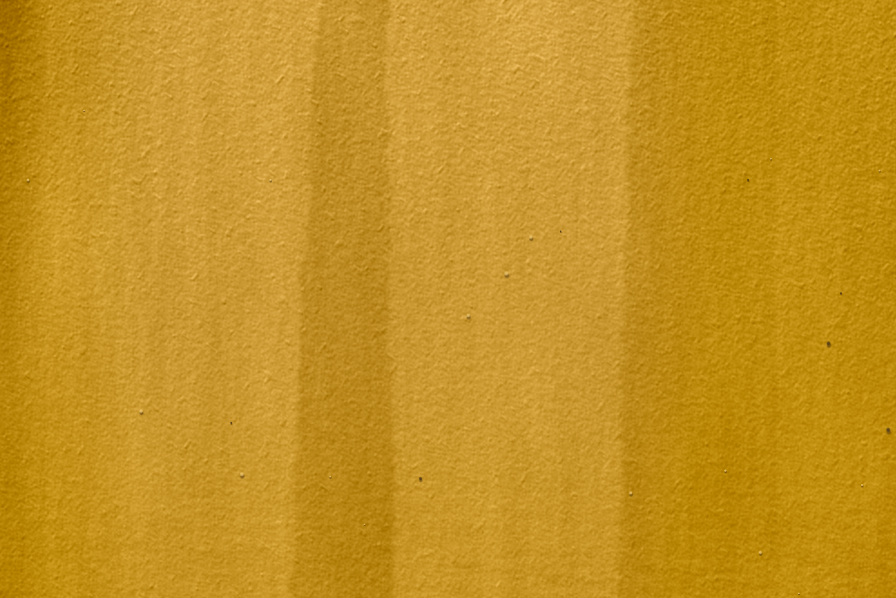
Write a Shadertoy shader that draws this texture.

```glsl
// Gold paint brushed in broad vertical bands over a finely pebbled wall.

float hash(vec2 p) {
    return fract(sin(dot(p, vec2(12.9898, 78.233))) * 43758.5453);
}

float noise(vec2 p) {
    vec2 i = floor(p), f = fract(p);
    f = f * f * (3.0 - 2.0 * f);
    return mix(mix(hash(i), hash(i + vec2(1, 0)), f.x),
               mix(hash(i + vec2(0, 1)), hash(i + vec2(1, 1)), f.x), f.y);
}

// Pebbled paint height: lumps, fine grit and sparse raised nubs
float height(vec2 p) {
    vec2 q = mat2(0.8, 0.6, -0.6, 0.8) * p;
    float nubs = smoothstep(0.78, 1.0, noise(q * 95.0 + 17.0));
    return 0.3 * noise(q * 60.0) + 0.5 * noise(p * 130.0 + 7.3)
         + 0.75 * noise(q * 235.0 + 31.7) + 0.7 * nubs;
}

// Soft-edged vertical band between two x positions
float band(float x, float left, float right, float soft) {
    return smoothstep(left - soft, left + soft, x)
         - smoothstep(right - soft, right + soft, x);
}

// Large-scale brightness of the overlapping brush strokes
float strokes(vec2 uv) {
    float wobble = 0.006 * (noise(vec2(3.0, uv.y * 9.0)) - 0.5)
                 + 0.005 * (noise(uv * vec2(40.0, 60.0)) - 0.5)
                 + 0.005 * (noise(uv * vec2(90.0, 150.0)) - 0.5);
    float x = uv.x + wobble;
    float tone = 0.55;
    tone -= 0.27 * band(x, mix(0.323, 0.355, uv.y), mix(0.440, 0.432, uv.y), 0.004);
    tone -= 0.04 * band(x, 0.40, 0.437, 0.015);
    tone -= 0.27 * band(x, mix(0.690, 0.706, uv.y), 0.867, 0.005);
    tone -= 0.04 * band(x, 0.755, 0.867, 0.005) * uv.y;
    tone -= 0.17 * smoothstep(0.862, 0.872, x);
    tone -= 0.12 * smoothstep(0.90, 1.0, x);
    tone -= 0.11 * band(x, 0.495, 0.535, 0.008) * uv.y;
    tone += 0.12 * band(x, 0.172, 0.182, 0.003) * smoothstep(0.4, 0.9, uv.y);
    tone -= 0.06 * band(x, 0.23, 0.25, 0.012);

    // Shaded left margin, deepest in the upper corner
    tone -= mix(0.25, 0.62, smoothstep(0.15, 1.0, uv.y)) * (1.0 - smoothstep(0.0, 0.07, x));
    tone -= 0.22 * (1.0 - smoothstep(0.05, 0.19, x)) * smoothstep(0.6, 1.0, uv.y);

    // Slanted shadows near the lower left
    float slant = noise(vec2((x + 0.1 * uv.y) * 32.0, uv.y * 1.5));
    tone -= 0.33 * slant * (1.0 - smoothstep(0.04, 0.18, x)) * (1.0 - smoothstep(0.2, 0.65, uv.y));

    // Light falling from the top centre
    tone += 0.16 * smoothstep(0.45, 1.0, uv.y) * band(x, 0.22, 0.68, 0.1);
    tone -= 0.07 * (1.0 - smoothstep(0.0, 0.4, uv.y));
    return tone;
}

void mainImage(out vec4 fragColor, in vec2 fragCoord) {
    vec2 uv = fragCoord / iResolution.xy;
    vec2 p = fragCoord / iResolution.y;
    float tone = strokes(uv);

    // Bristle streaks, broken up along their length, and cloudy patches
    tone += 0.10 * (noise(vec2(p.x * 22.0, p.y * 1.3)) - 0.5);
    tone += 0.11 * (noise(vec2(p.x * 85.0, p.y * 9.0)) - 0.5);
    tone += 0.08 * (noise(vec2(p.x * 160.0, p.y * 26.0)) - 0.5);
    tone += 0.12 * (noise(p * vec2(9.0, 5.0)) - 0.5);

    // Relief lit from above, raking harder near the top
    float relief = height(p) - height(p + vec2(-0.0016, 0.0034));
    tone += relief * mix(0.36, 0.52, smoothstep(0.2, 1.0, uv.y));
    tone += 0.24 * (noise(p * 330.0 + 4.6) - 0.5);

    // Faint horizontal ripples along the bottom
    float ripple = noise(vec2(p.x * 14.0, p.y * 110.0)) - 0.5;
    tone += 0.13 * ripple * (1.0 - smoothstep(0.1, 0.32, uv.y));

    // Shallow dent at the right
    vec2 dent = (p - vec2(1.465, 0.695)) / vec2(0.018, 0.012);
    tone -= 0.4 * dent.y * exp(-dot(dent, dent));

    // Richer, less milky gold toward the right, the bottom and the left margin
    float rich = 0.9 * smoothstep(0.66, 0.82, uv.x) + 0.4 * (1.0 - smoothstep(0.0, 0.5, uv.y))
               + 0.6 * (1.0 - smoothstep(0.03, 0.2, uv.x));
    rich = min(rich, 1.0);
    vec3 color = mix(vec3(0.675, 0.48, 0.055), vec3(0.89, 0.70, 0.325), tone);
    color += rich * vec3(0.012, 0.010, -0.085);

    // Scattered paint blobs and chips, each with a shadow below
    for (int i = 0; i < 24; i++) {
        float id = float(i);
        vec2 center = vec2(1.5 * hash(vec2(id, 1.7)), hash(vec2(id, 5.1)));
        float radius = mix(0.0013, 0.0034, pow(hash(vec2(id, 9.4)), 2.0));
        vec2 d = p - center;
        float spot = 1.0 - smoothstep(0.4 * radius, 1.5 * radius, length(d));
        float shade = 1.0 - smoothstep(0.4 * radius, 1.8 * radius, length(d + vec2(-0.3, 1.2) * radius));
        bool chip = hash(vec2(id, 13.2)) < 0.25;
        color = mix(color, vec3(0.36, 0.24, 0.05), 0.6 * shade);
        color = mix(color, chip ? vec3(0.27, 0.19, 0.10) : vec3(0.94, 0.79, 0.45), 0.75 * spot);
    }

    fragColor = vec4(clamp(color, 0.0, 1.0), 1.0);
}
```
